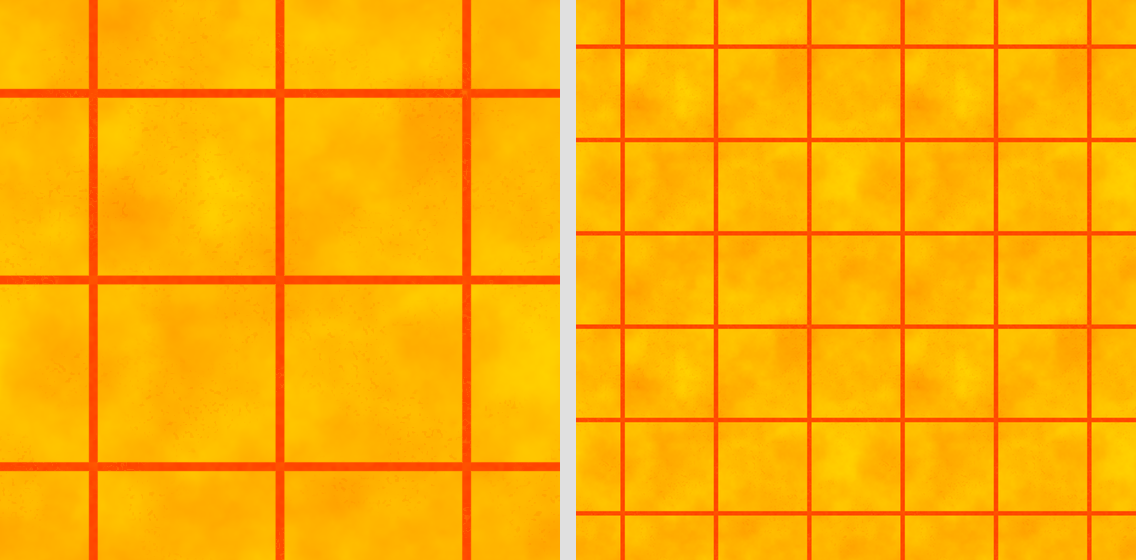
Left, the tile; right, the same tile 2 across and 2 down.
Give the GLSL for this pattern, as a three.js fragment shader.

```glsl
varying vec2 vUv;

const float TILES = 3.0;
const float LINE_HALF_WIDTH = 0.0079;
const float LINE_SOFTNESS = 0.0016;

float hash(vec2 p, float seed) {
  return fract(sin(dot(p, vec2(127.1, 311.7)) + seed * 17.3) * 43758.5);
}

// Cellular noise blended softly over scattered points, wrapping after `period` cells
float softCells(vec2 uv, float period, float seed) {
  vec2 p = uv * period;
  vec2 cell = floor(p);
  float total = 0.0;
  float weights = 0.0;
  for (int y = -1; y <= 1; y++) {
    for (int x = -1; x <= 1; x++) {
      vec2 neighbour = cell + vec2(float(x), float(y));
      vec2 id = mod(neighbour, period);
      vec2 jitter = vec2(hash(id, seed + 1.0), hash(id, seed + 2.0));
      vec2 offset = neighbour + 0.2 + 0.6 * jitter - p;
      float weight = exp(-4.0 * dot(offset, offset));
      total += weight * hash(id, seed);
      weights += weight;
    }
  }
  return total / weights;
}

// Octaves of soft cells, centred on zero
float clouds(vec2 uv, float period, float seed) {
  float sum = 0.0;
  float amplitude = 0.5;
  for (int i = 0; i < 5; i++) {
    sum += amplitude * (softCells(uv, period, seed + float(i) * 5.0) - 0.5);
    period *= 2.0;
    amplitude *= 0.55;
  }
  return sum;
}

// Thin wandering marks along the middle level of the noise
float scratches(vec2 uv, float period, float seed) {
  float level = abs(softCells(uv, period, seed) - 0.5);
  return 1.0 - smoothstep(0.0, 0.09, level);
}

vec3 tileColor(vec2 uv, vec2 id) {
  float shade = 0.72 + 0.28 * clouds(uv, 7.0, 3.0);
  shade += 0.02 * (hash(id, 8.0) - 0.5);

  // Fine pits gathered in worn patches
  float patches = smoothstep(0.45, 0.75, softCells(uv, 13.0, 41.0));
  float pits = smoothstep(0.72, 0.9, softCells(uv, 230.0, 47.0));
  return vec3(1.0, shade - 0.05 * patches * pits, 0.0);
}

vec3 lineColor(vec2 uv, float crossing) {
  float grain = softCells(uv, 120.0, 61.0) - 0.5;
  float worn = smoothstep(0.45, 0.8, softCells(uv, 21.0, 67.0));
  float marks = worn * scratches(uv, 150.0, 71.0);
  float shade = 0.285 + 0.05 * grain + 0.09 * marks + 0.035 * crossing;
  return vec3(1.0, shade, 0.012 * marks);
}

void main() {
  // Lines run through the middle of each repeat
  vec2 grid = vUv * TILES;
  vec2 distanceToLine = abs(fract(grid) - 0.5) / TILES;
  vec2 lines = 1.0 - smoothstep(LINE_HALF_WIDTH - LINE_SOFTNESS,
                                LINE_HALF_WIDTH + LINE_SOFTNESS, distanceToLine);
  vec2 tileId = mod(floor(grid + 0.5), TILES);

  vec3 tile = tileColor(vUv, tileId);
  vec3 line = lineColor(vUv, lines.x * lines.y);
  gl_FragColor = vec4(mix(tile, line, max(lines.x, lines.y)), 1.0);
}
```
